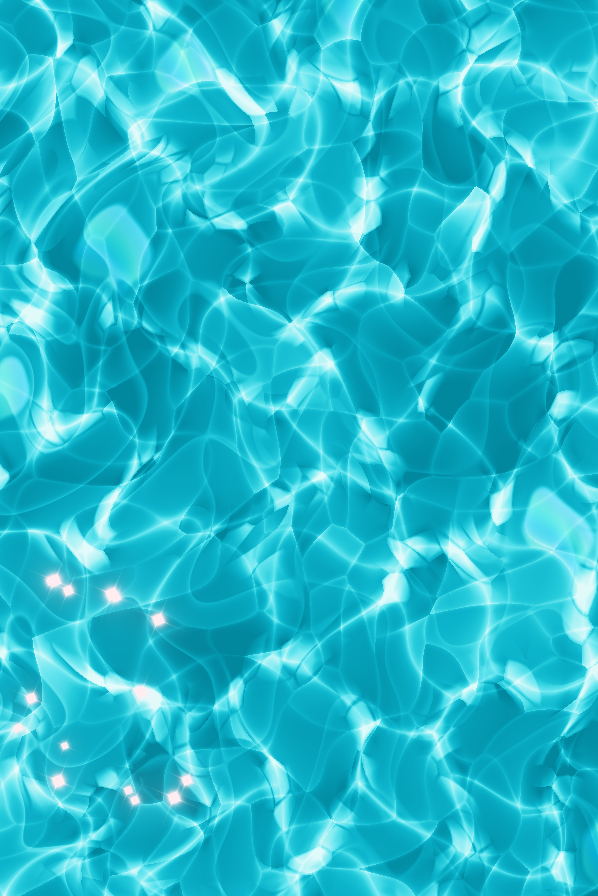
Reproduce this texture procedurally as a Shadertoy shader.

```glsl
const vec2 WEB_SCALE = vec2(9.2, 7.8);    // main light cells per canvas height
const vec2 FINE_SCALE = vec2(17.0, 13.5); // secondary cells
const vec2 SHARD_SCALE = vec2(35.0, 29.0);
const float JITTER = 0.92;
const float BASE_LEVEL = 0.68;
const float PIVOT = 1.3;
const float MID_LEVEL = 1.8;
const float CONTRAST = 1.33;
const float KNEE = 3.5;      // highlights above this are compressed
const float KNEE_SLOPE = 0.5;
const float WEB_GAIN = 1.9;
const float HALO_GAIN = 0.85;
const float FINE_GAIN = 1.7;
const float NODE_GAIN = 1.4;
const float SHARD_GAIN = 1.9;
const float FOLD_GAIN = 1.4;
const float LENS_SHARE = 0.17;
const int GLINTS = 15;
const vec2 GLINT_CENTER = vec2(0.11, 0.225);
const vec2 GLINT_SPREAD = vec2(0.2, 0.28);
const vec3 GLINT_TINT = vec3(1.0, 0.93, 0.95);

// Water tones from shade to full light
const vec3 TONES[7] = vec3[7](
    vec3(0.005, 0.53, 0.62), vec3(0.02, 0.64, 0.73), vec3(0.05, 0.71, 0.80),
    vec3(0.15, 0.80, 0.86), vec3(0.40, 0.90, 0.94), vec3(0.68, 0.95, 0.96),
    vec3(0.88, 0.98, 0.98));

struct Cell {
    vec3 dist;   // three nearest seed distances
    vec2 offset; // from nearest seed
    vec2 rnd;    // random pair of the nearest cell
};

vec2 hash22(vec2 p) {
    vec3 q = fract(vec3(p.xyx) * vec3(0.1031, 0.1030, 0.0973));
    q += dot(q, q.yzx + 33.33);
    return fract((q.xx + q.yz) * q.zy);
}

Cell cellular(vec2 p) {
    vec2 base = floor(p);
    Cell c = Cell(vec3(9.0), vec2(0.0), vec2(0.0));
    for (int j = -1; j <= 1; j++)
    for (int i = -1; i <= 1; i++) {
        vec2 id = base + vec2(i, j);
        vec2 seed = id + 0.5 + JITTER * (hash22(id) - 0.5);
        float d = length(p - seed);
        if (d < c.dist.x) {
            c.dist = vec3(d, c.dist.xy);
            c.offset = p - seed;
            c.rnd = hash22(id + 71.0);
        } else if (d < c.dist.y) c.dist = vec3(c.dist.x, d, c.dist.y);
        else if (d < c.dist.z) c.dist.z = d;
    }
    return c;
}

// Bends straight cell borders into ripples
vec2 ripple(vec2 p, float strength) {
    p += strength * 0.021 * sin(p.yx * vec2(17.0, 15.0) + p * 6.0 + vec2(1.3, 4.1));
    p += strength * 0.009 * sin(p.yx * vec2(43.0, 47.0) - p.xy * 13.0 + vec2(2.7, 0.6));
    return p;
}

// Slow variation in -1..1
float swell(vec2 p) {
    return 0.5 * sin(p.x * 11.0 + 2.0 * sin(p.y * 7.0 + 1.0))
         + 0.5 * sin(p.y * 13.0 - p.x * 6.0 + 2.0 * sin(p.x * 9.0));
}

// Random brightness with a random slope across the cell
float facet(Cell c) {
    float angle = 6.2832 * c.rnd.y;
    return c.rnd.x - 0.5 + dot(c.offset, vec2(cos(angle), sin(angle)));
}

vec3 waterTone(float level) {
    vec3 color = TONES[0];
    for (int i = 1; i < 7; i++)
        color = mix(color, TONES[i], clamp(level - float(i - 1), 0.0, 1.0));
    return color;
}

float glint(vec2 q, float size) {
    q = mat2(0.92, 0.39, -0.39, 0.92) * q / size;
    float r = length(q);
    float rays = exp(-abs(q.x * q.y) * 8.0) * exp(-r * 0.6);
    return 1.2 * exp(-r * r * 1.1) + 0.75 * rays + 0.25 * exp(-r * 0.6);
}

void mainImage(out vec4 fragColor, in vec2 fragCoord) {
    vec2 uv = fragCoord / iResolution.y;
    float leftSide = 1.0 - smoothstep(0.05, 0.45, uv.x);
    vec2 p = ripple(uv, mix(0.9, 1.4, leftSide));
    float patchy = 0.5 + 0.5 * swell(uv * 3.1 + 3.0);

    // Main web: thin cores, soft halos, bright triangles at the nodes
    Cell web = cellular(p * WEB_SCALE + 4.0);
    float edge = web.dist.y - web.dist.x;
    float node = web.dist.z - web.dist.x;
    float nearWeb = exp(-edge / 0.28);
    float level = BASE_LEVEL + 0.45 * swell(uv + 1.7) + 0.7 * (web.rnd.y - 0.5);
    level += WEB_GAIN * mix(0.25, 1.0, patchy) * exp(-edge / 0.04);
    level += HALO_GAIN * exp(-edge / 0.16);
    level += NODE_GAIN * mix(0.3, 1.0, patchy) * smoothstep(0.26, 0.1, node);

    // Finer web and tilted facets, densest beside the main web
    vec2 r = ripple(mat2(0.8, 0.6, -0.6, 0.8) * uv + 2.0, 1.3);
    Cell fine = cellular(r * FINE_SCALE);
    float fineEdge = fine.dist.y - fine.dist.x;
    level += mix(0.4, 1.7, nearWeb) * facet(fine);
    level += FINE_GAIN * mix(0.25, 1.0, nearWeb) * exp(-fineEdge / 0.07);

    // Bright shards clustered on the nodes
    Cell shard = cellular(ripple(p + 5.0, 0.7) * SHARD_SCALE);
    float cluster = smoothstep(0.5, 0.12, node);
    float shardEdge = smoothstep(0.0, 0.2, shard.dist.y - shard.dist.x);
    level += SHARD_GAIN * cluster * (shardEdge * smoothstep(0.5, 0.75, shard.rnd.x) + 0.7 * facet(shard));

    // Folded sheets: one crisp side, one fading side
    float fold = sin(p.x * 33.0 + 2.6 * sin(p.y * 19.0)) + sin(p.y * 24.0 + 2.4 * sin(p.x * 28.0));
    float sheet = smoothstep(-0.1, 0.04, fold) * exp(-max(fold, 0.0) / 0.3);
    level += FOLD_GAIN * mix(0.45, 1.0, leftSide) * sheet;

    // A few cells hold a bright, uneven lens
    float rim = web.dist.x + 0.04 * sin(web.offset.x * 13.0 + 1.0) * sin(web.offset.y * 11.0 + 2.0);
    float lens = step(1.0 - LENS_SHARE, web.rnd.x) * smoothstep(0.37, 0.27, rim);
    level += lens * (1.6 + 2.5 * dot(web.offset, vec2(0.6, 0.8)));

    // Calmer, deeper lower right
    level -= 0.5 * smoothstep(0.35, 0.65, uv.x) * smoothstep(0.3, 0.0, uv.y);

    // Tone curve with compressed highlights
    level = MID_LEVEL + (level - PIVOT) * CONTRAST;
    level = min(level, KNEE) + KNEE_SLOPE * max(level - KNEE, 0.0);
    vec3 color = waterTone(level);

    // Faint spectral fringe in the lenses
    color += lens * 0.025 * sin(web.offset.x * 14.0 + web.offset.y * 9.0 + vec3(0.0, 0.8, 3.2));

    // Sun glints
    for (int i = 0; i < GLINTS; i++) {
        vec2 spot = hash22(vec2(float(i) * 3.7 + 2.0, 19.0));
        float size = mix(0.004, 0.009, hash22(vec2(float(i), 53.0)).x);
        vec2 at = GLINT_CENTER + (spot - 0.5) * GLINT_SPREAD;
        color = mix(color, GLINT_TINT, clamp(glint(uv - at, size), 0.0, 1.0));
    }
    fragColor = vec4(clamp(color, 0.0, 1.0), 1.0);
}
```
